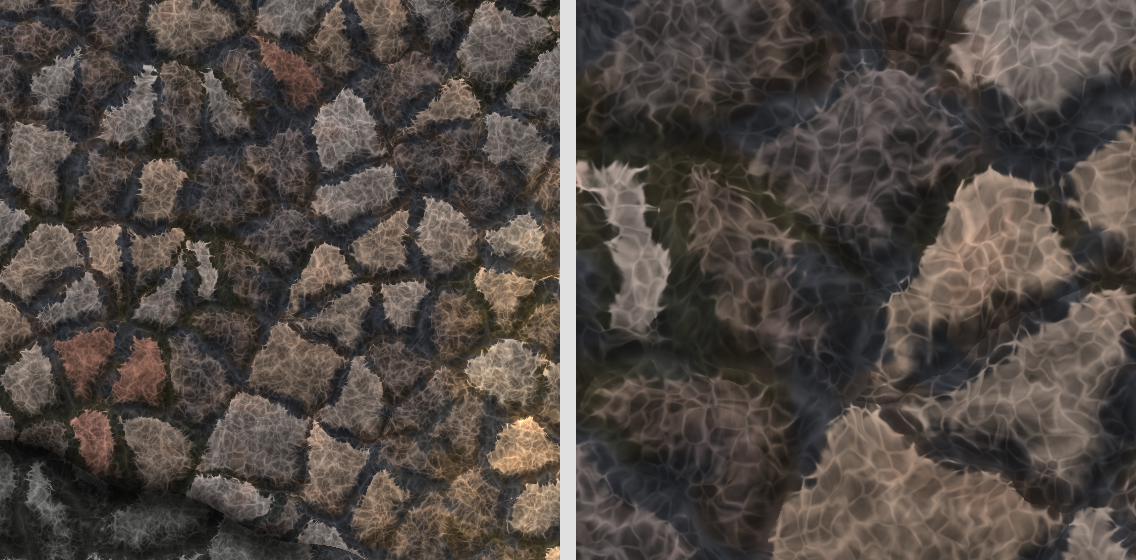
Left: the whole. Right: its middle third, enlarged.
Reproduce this texture procedurally as a WebGL 1 fragment shader.

```glsl
precision highp float;
uniform vec2 u_resolution;

struct Stone { float edge; vec2 offset; vec2 id; };

vec2 hash2(vec2 p) {
  return fract(sin(vec2(dot(p, vec2(127.1, 311.7)), dot(p, vec2(269.5, 183.3)))) * 43758.55);
}

// Warped, rotated sines, roughly -1 to 1
float drift(vec2 p) {
  float sum = 0.0, amp = 0.5;
  for (int i = 0; i < 4; i++) {
    p = mat2(0.8, -0.6, 0.6, 0.8) * p * 1.7 + 1.3;
    p += 0.7 * sin(p.yx * 0.9 + float(i));
    sum += amp * sin(p.x) * cos(p.y * 0.8);
    amp *= 0.6;
  }
  return sum;
}

// Wiry ridges
float veins(vec2 p) {
  float sum = 0.0, amp = 0.5;
  for (int i = 0; i < 5; i++) {
    p = mat2(0.8, -0.6, 0.6, 0.8) * p * 1.8;
    p += 0.55 * sin(p.yx * 0.8 + float(i) * 2.0);
    float ridge = 1.0 - abs(sin(p.x) + 0.8 * sin(p.y * 1.3)) * 0.55;
    sum += amp * ridge * ridge * ridge;
    amp *= 0.72;
  }
  return sum;
}

// Fine cellular mesh, 1 on the lines
float mesh(vec2 p) {
  float near = 8.0, second = 8.0;
  for (int y = -1; y <= 1; y++)
  for (int x = -1; x <= 1; x++) {
    vec2 c = floor(p) + vec2(x, y);
    float d = length(c + hash2(c) - p);
    second = min(second, max(near, d));
    near = min(near, d);
  }
  return 1.0 - smoothstep(0.0, 0.35, second - near);
}

// Cellular pattern with the distance to the cell border
Stone findStone(vec2 p) {
  vec2 cell = floor(p), nearCell = cell, nearest = vec2(8.0);
  for (int y = -1; y <= 1; y++)
  for (int x = -1; x <= 1; x++) {
    vec2 c = cell + vec2(x, y);
    vec2 d = c + hash2(c) - p;
    if (dot(d, d) < dot(nearest, nearest)) { nearest = d; nearCell = c; }
  }
  float edge = 8.0;
  for (int y = -2; y <= 2; y++)
  for (int x = -2; x <= 2; x++) {
    vec2 c = nearCell + vec2(x, y);
    vec2 d = c + hash2(c) - p;
    vec2 across = d - nearest;
    if (dot(across, across) > 0.0001)
      edge = min(edge, dot(0.5 * (d + nearest), normalize(across)));
  }
  return Stone(edge, -nearest, hash2(nearCell + 37.0));
}

void main() {
  vec2 uv = gl_FragCoord.xy / u_resolution;
  float depth = 0.215 - 0.34 * uv.x + 0.012 * sin(uv.x * 23.0) - uv.y;
  float ledge = step(0.0, depth);
  float patches = drift(uv * 5.0 + 2.0);
  float blotch = drift(uv * 22.0);

  // Stone layout, turned and bent
  vec2 p = mat2(0.87, 0.5, -0.5, 0.87) * uv * mix(8.6, 5.5, ledge) + 3.0;
  p += 0.16 * vec2(drift(p * 1.3), drift(p * 1.3 + 9.0));
  p += 0.04 * vec2(drift(p * 5.0), drift(p * 5.0 + 4.0));
  Stone stone = findStone(p);

  // Wrinkled grain, centred on zero
  vec2 bent = uv + 0.012 * vec2(drift(uv * 30.0), drift(uv * 30.0 + 5.0));
  float grain = 0.5 * (veins(uv * 24.0) - 0.45);
  grain += 0.32 * (mesh(bent * 42.0) - 0.37) + 0.3 * (mesh(bent * 90.0 + 7.0) - 0.37);

  // Crisp on the lit side, fading on the shaded side
  float facing = dot(normalize(stone.offset + 0.0001), vec2(0.75, -0.65));
  float blur = mix(0.05, 0.24, smoothstep(-0.2, 0.8, facing));
  float inset = 0.02 + 0.08 * stone.id.x;
  float rim = stone.edge + 0.09 * grain + 0.07 * blotch - inset;
  float cover = smoothstep(0.0, blur, rim);

  // Joints: slate, earth and moss
  vec3 joint = mix(vec3(0.195, 0.2, 0.22), vec3(0.27, 0.23, 0.205), smoothstep(-0.2, 0.4, blotch));
  float moss = smoothstep(0.15, 0.55, patches + 0.4 * blotch);
  float footMoss = 1.0 - smoothstep(0.02, 0.13, abs(depth + 0.06));
  moss = max(moss, footMoss * (1.0 - smoothstep(0.3, 0.65, uv.x)));
  joint = mix(joint, vec3(0.165, 0.16, 0.105), 0.65 * moss);
  joint *= 1.0 + 0.9 * grain;

  // Stone faces: grey, tan, a few red, some broken rubble
  vec3 face = mix(vec3(0.405, 0.38, 0.37), vec3(0.43, 0.37, 0.325), smoothstep(0.4, 0.9, stone.id.y));
  face = mix(face, vec3(0.37, 0.25, 0.215), step(0.9, stone.id.x) * 0.8);
  face = mix(face, vec3(0.39, 0.29, 0.24), 0.3 * smoothstep(0.15, 0.6, blotch));
  float rubble = step(stone.id.y, 0.27) * (1.0 - ledge);
  face = mix(face, vec3(0.30, 0.255, 0.24), 0.85 * rubble);
  face *= 0.92 + 0.2 * fract(stone.id.x * 7.0);
  face *= 1.0 - 0.25 * dot(stone.offset, vec2(0.75, -0.65)) + 0.18 * blotch;
  face *= 1.0 + (0.8 + 0.5 * rubble) * grain;
  float litRim = 1.0 - smoothstep(0.0, 0.08, abs(rim - 0.05));
  face += 0.04 * litRim * (1.0 - smoothstep(-0.6, 0.2, facing));

  // Thin contact shadows inside the joints
  vec3 color = mix(joint, face, cover * (1.0 - 0.4 * rubble));
  float contact = smoothstep(-0.1, 0.0, rim) * (1.0 - cover);
  color *= 1.0 - 0.35 * contact * smoothstep(-0.3, 0.6, facing);

  // Cool lower ledge and the shadow along its top
  float grey = dot(color, vec3(0.3, 0.5, 0.2));
  color = mix(color, grey * vec3(0.84, 0.85, 0.82), ledge * (1.0 - smoothstep(0.5, 0.62, uv.x)));
  float shadow = exp(-pow(abs(depth - 0.01) / 0.035, 2.0));
  color *= 1.0 - 0.65 * shadow * (1.0 - smoothstep(0.48, 0.62, uv.x));

  // Warm sunlight from the lower right
  float sun = smoothstep(0.55, 0.75, uv.x - 0.42 * uv.y + 0.04 * patches);
  sun *= (1.0 - smoothstep(0.62, 0.8, uv.y)) * (0.8 + 0.5 * blotch);
  color *= mix(vec3(1.0), vec3(1.32, 1.24, 1.1), sun);
  color += sun * vec3(0.055, 0.045, 0.025);

  gl_FragColor = vec4(clamp(color, 0.0, 1.0), 1.0);
}
```
